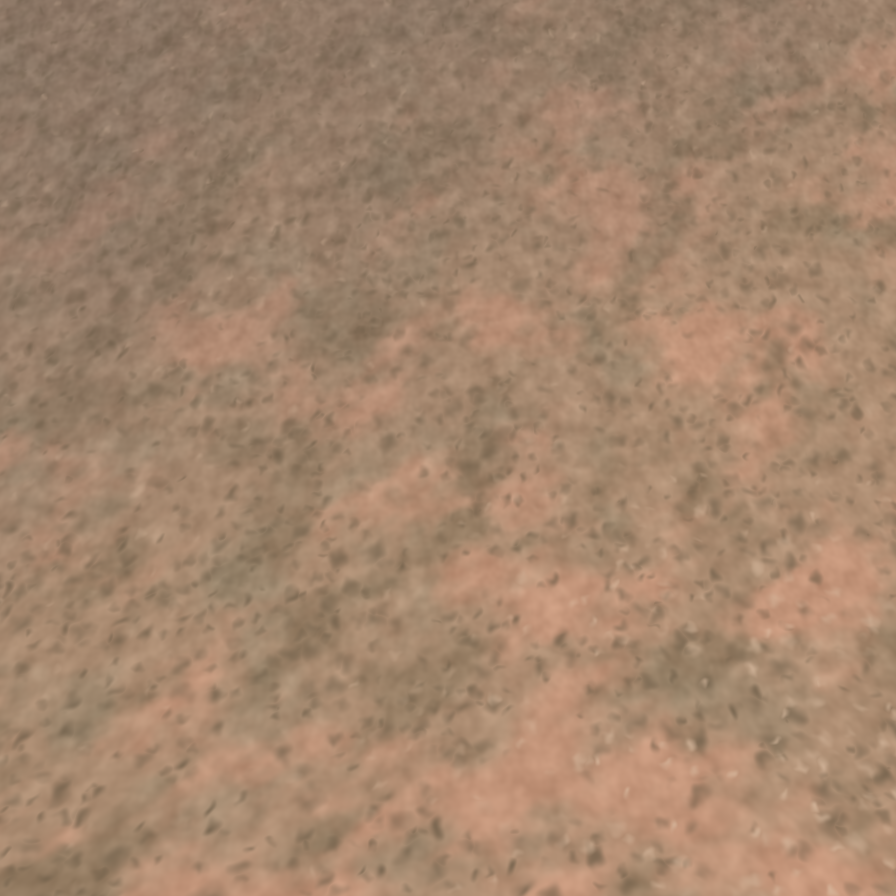
Give the GLSL for this texture, as a Shadertoy shader.

```glsl
// Dry tan ground seen at a slant, with pink bare soil, olive scrub and pale stones.
#define TAN_SOIL   vec3(0.670, 0.548, 0.445)
#define PINK_SOIL  vec3(0.765, 0.580, 0.475)
#define OLIVE_SOIL vec3(0.570, 0.480, 0.380)
#define SAGE_SOIL  vec3(0.585, 0.540, 0.445)
#define SCRUB      vec3(0.410, 0.350, 0.270)
#define STONE      vec3(0.850, 0.735, 0.630)
#define SHADE      vec3(0.510, 0.435, 0.380)
#define PATCH_TILT 0.5
#define FORESHORTEN 0.8
#define SCRUB_CELLS 25.0
#define GRAIN 0.068

vec2 hash2(vec2 p) {
    vec3 h = fract(p.xyx * vec3(0.1031, 0.1030, 0.0973));
    h += dot(h, h.yzx + 33.33);
    return fract((h.xx + h.yz) * h.zy);
}

mat2 rotate(float angle) {
    float c = cos(angle), s = sin(angle);
    return mat2(c, -s, s, c);
}

float cornerSlope(vec2 cell, vec2 corner, vec2 f) {
    return dot(hash2(cell + corner) * 2.0 - 1.0, f - corner);
}

// Gradient noise, roughly -0.6 to 0.6
float noise(vec2 p) {
    vec2 cell = floor(p), f = fract(p);
    vec2 u = f * f * f * (f * (f * 6.0 - 15.0) + 10.0);
    float low = mix(cornerSlope(cell, vec2(0, 0), f), cornerSlope(cell, vec2(1, 0), f), u.x);
    float high = mix(cornerSlope(cell, vec2(0, 1), f), cornerSlope(cell, vec2(1, 1), f), u.x);
    return mix(low, high, u.y);
}

float fbm(vec2 p) {
    float sum = 0.0, amplitude = 1.0;
    for (int octave = 0; octave < 4; octave++) {
        sum += amplitude * noise(p);
        p = rotate(0.6) * p * 2.03 + 17.3;
        amplitude *= 0.5;
    }
    return sum;
}

// Soft, ragged blobs, one per cell at most; density is the chance of a blob
float blobs(vec2 p, float density, float seed) {
    vec2 cell = floor(p);
    vec2 ragged = p + 0.35 * vec2(noise(p * 1.9 + seed), noise(p * 1.9 - seed));
    float cover = 0.0;
    for (int y = -1; y <= 1; y++)
    for (int x = -1; x <= 1; x++) {
        vec2 id = cell + vec2(x, y);
        vec2 place = hash2(id + seed);
        vec2 trait = hash2(id + seed + 71.7);
        vec2 kind = hash2(id + seed + 139.1);
        vec2 d = rotate(PATCH_TILT + (kind.x - 0.5) * 1.8) * (ragged - id - place);
        d.y *= mix(1.1, 1.7, kind.y);
        float radius = mix(0.38, 0.72, trait.x * trait.x);
        float blob = 1.0 - smoothstep(0.0, radius, length(d));
        float present = smoothstep(-0.12, 0.12, density - trait.y);
        cover = max(cover, blob * present * mix(0.5, 1.0, kind.x));
    }
    return cover;
}

void mainImage(out vec4 fragColor, in vec2 fragCoord) {
    vec2 uv = fragCoord / iResolution.xy;

    // Ground plane: features shrink toward the top
    vec2 ground = vec2((uv.x - 0.5) * (1.0 + FORESHORTEN * uv.y),
                       uv.y * (1.0 + 0.5 * FORESHORTEN * uv.y)) + 3.0;
    vec2 drift = rotate(PATCH_TILT) * ground;

    // Broad soil patches
    float pinkField = fbm(drift * vec2(4.0, 6.5) + 5.2) + 0.22 * (0.55 - uv.y) + 0.16 * (uv.x - 0.5);
    float pink = smoothstep(-0.04, 0.38, pinkField);
    float olive = smoothstep(-0.05, 0.38, fbm(drift * vec2(5.0, 8.0) + 31.0));
    float sage = smoothstep(0.0, 0.5, fbm(ground * 6.0 + 57.0) + 0.25 * (0.5 - uv.x));
    vec3 color = mix(TAN_SOIL, OLIVE_SOIL, 0.85 * olive);
    color = mix(color, SAGE_SOIL, 0.40 * sage);
    color = mix(color, PINK_SOIL, 0.90 * pink);

    // Dim far corner, warmer near side
    float dim = smoothstep(0.35, 1.25, uv.y + 0.45 * (0.5 - uv.x) + 0.20 * noise(ground * 4.0));
    color = mix(color, SHADE, 0.75 * dim);
    color += vec3(0.025, 0.016, 0.012) * (1.0 - uv.y) * uv.x;

    // Soft mottling and fine grain
    float mottle = 1.2 * noise(drift * vec2(20.0, 30.0)) + 0.9 * noise(ground * 50.0 + 9.0)
                 + 0.45 * noise(ground * 95.0);
    color += GRAIN * mottle * vec3(1.0, 0.95, 0.9);

    // Clumped scrub in two sizes, sparse on bare soil
    float clump = noise(drift * vec2(6.0, 9.0) + 83.0);
    float density = 0.52 + 0.8 * clump + 0.20 * olive - 0.38 * pink;
    float scrub = blobs(ground * SCRUB_CELLS, density, 11.0);
    scrub = max(scrub, 0.75 * blobs(ground * SCRUB_CELLS * 1.5, density - 0.05, 43.0));
    color = mix(color, SCRUB, scrub * mix(0.72, 0.42, uv.y));

    // Pale stones, most of them near the lower right
    float stony = smoothstep(0.50, 0.0, distance(uv, vec2(0.86, 0.14)));
    float stones = blobs(ground * 38.0, 0.08 + 0.32 * stony, 97.0);
    color = mix(color, STONE, stones * (0.32 + 0.38 * stony));

    fragColor = vec4(clamp(color, 0.0, 1.0), 1.0);
}
```
